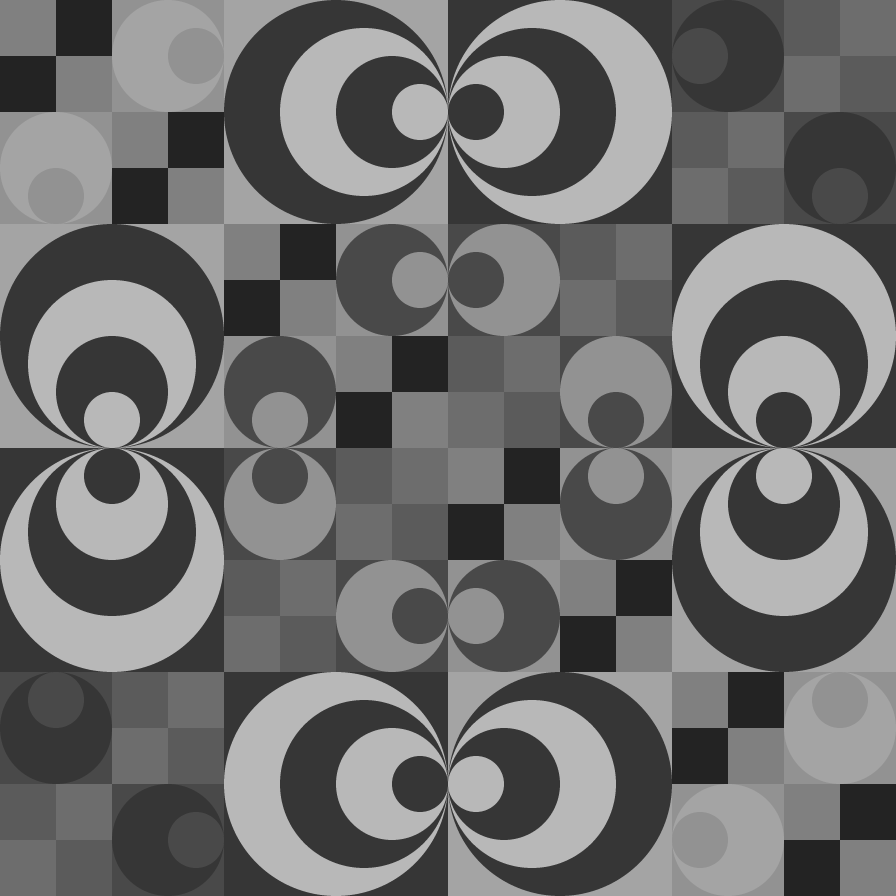
This pattern is drawn by a Shadertoy shader. Its source:

```glsl
const int SAMPLES = 4;            // antialiasing samples per axis
const float BIG_RINGS = 4.0;      // nested discs in a large tile
const float SMALL_RINGS = 2.0;    // nested discs in a small tile

const float DISC_LIGHT = 0.72;
const float DISC_DARK = 0.212;
const float GROUND_LIGHT = 0.642;
const float SMALL_LIGHT = 0.572;
const float SMALL_DARK = 0.286;
const float CHECK_GREY = 0.502;
const float CHECK_BLACK = 0.137;
const float CHECK_MID = 0.427;
const float CHECK_DIM = 0.357;

// Discs of shrinking size, all touching the middle of the left side
float nestedDiscs(vec2 p, float count, float ground, float odd, float even) {
    float shade = ground;
    for (float i = 0.0; i < count; i++) {
        float radius = 0.5 * (1.0 - i / count);
        if (distance(p, vec2(radius, 0.5)) < radius)
            shade = mod(i, 2.0) < 0.5 ? odd : even;
    }
    return shade;
}

// Turns a tile so that its discs touch the side nearest the axis
vec2 faceAxis(vec2 p, vec2 cell) {
    return cell.x > cell.y ? p.yx : p;
}

float pattern(vec2 uv) {
    // Mirror about both axes; opposite quadrants share their tones
    vec2 centred = 2.0 * fract(uv) - 1.0;
    bool pale = centred.x * centred.y < 0.0;
    float ground = pale ? GROUND_LIGHT : DISC_DARK;

    // Large tiles lie off the quadrant's diagonal
    vec2 p = 2.0 * abs(centred);
    vec2 block = floor(p);
    p = fract(p);
    if (block.x != block.y) {
        float odd = pale ? DISC_DARK : DISC_LIGHT;
        float even = pale ? DISC_LIGHT : DISC_DARK;
        return nestedDiscs(faceAxis(p, block), BIG_RINGS, ground, odd, even);
    }

    // Small tiles lie off each diagonal block's own diagonal
    p *= 2.0;
    vec2 cell = floor(p);
    p = fract(p);
    if (cell.x != cell.y) {
        float base = pale ? SMALL_LIGHT : SMALL_DARK;
        float innerDisc = pale ? SMALL_DARK : SMALL_LIGHT;
        float disc = block.x > 0.5 ? ground : innerDisc;
        return nestedDiscs(faceAxis(p, cell), SMALL_RINGS, base, disc, base);
    }

    // Two by two checks fill the rest
    vec2 check = floor(2.0 * p);
    bool diagonal = check.x == check.y;
    if (pale) return diagonal ? CHECK_GREY : CHECK_BLACK;
    return diagonal ? CHECK_MID : CHECK_DIM;
}

void mainImage(out vec4 fragColor, in vec2 fragCoord) {
    // Average a grid of samples within the pixel
    float shade = 0.0;
    for (int y = 0; y < SAMPLES; y++) {
        for (int x = 0; x < SAMPLES; x++) {
            vec2 offset = (vec2(x, y) + 0.5) / float(SAMPLES) - 0.5;
            shade += pattern((fragCoord + offset) / iResolution.y);
        }
    }
    fragColor = vec4(vec3(shade / float(SAMPLES * SAMPLES)), 1.0);
}
```
